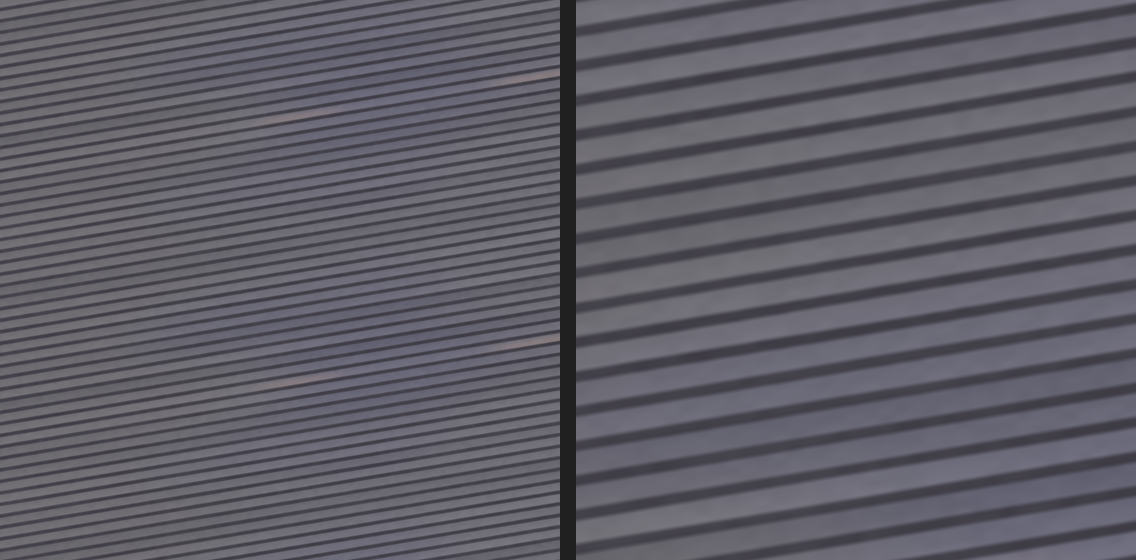
Left: the whole. Right: its middle third, enlarged.
Give the GLSL for this texture, as a Shadertoy shader.

```glsl
// Draws slanted, finely ribbed grey slate with dark grooves, bluish patches and warm streaks.

const float SLOPE = 0.166;          // rise of the ribs across the canvas
const float TILES = 2.115;          // vertical repeats of the wear
const float RIBS_PER_TILE = 23.0;
const float GROOVE_PHASE = 0.18;

const vec3 GROOVE = vec3(0.245, 0.235, 0.27);
const vec3 RIB_SHADE = vec3(0.388, 0.383, 0.412);
const vec3 RIB_LIGHT = vec3(0.458, 0.450, 0.476);
const vec3 BLUE_TINT = vec3(-0.028, -0.024, 0.008);
const vec3 WARM_TINT = vec3(0.075, 0.042, 0.012);

float hash(vec2 p) {
    return fract(sin(dot(p, vec2(127.1, 311.7))) * 43758.545);
}

// Value noise whose rows wrap after the given number of cells.
float noise(vec2 p, float rows) {
    vec2 cell = floor(p);
    vec2 f = fract(p);
    f = f * f * (3.0 - 2.0 * f);
    float low = mod(cell.y, rows);
    float high = mod(cell.y + 1.0, rows);
    float bottom = mix(hash(vec2(cell.x, low)), hash(vec2(cell.x + 1.0, low)), f.x);
    float top = mix(hash(vec2(cell.x, high)), hash(vec2(cell.x + 1.0, high)), f.x);
    return mix(bottom, top, f.y);
}

// Noise that runs along one rib, independent of its neighbours.
float ribNoise(float x, float rib, float frequency) {
    float row = rib + 31.0 * frequency;
    float p = x * frequency + hash(vec2(row, 3.0));
    float f = smoothstep(0.0, 1.0, fract(p));
    return mix(hash(vec2(floor(p), row)), hash(vec2(floor(p) + 1.0, row)), f);
}

// Groove coverage: 1 in the centre of the groove, 0 on the rib.
float grooveMask(float t, float halfWidth, float softness) {
    float d = min(t, 1.0 - t);
    return 1.0 - smoothstep(halfWidth - softness, halfWidth + softness, d);
}

// Warm glints: one strongly worn rib, and weaker ones on a few others.
float warmStreak(float x, float rib) {
    float worn = 1.0 - step(0.5, abs(rib - 11.0));
    float glint = smoothstep(0.43, 0.52, x) * (1.0 - smoothstep(0.56, 0.65, x));
    glint += smoothstep(0.84, 0.93, x);
    float faint = step(0.72, hash(vec2(rib, 9.0)));
    faint *= smoothstep(0.6, 0.95, ribNoise(x, rib, 5.0)) * smoothstep(0.3, 0.8, x);
    return max(worn * glint, 0.5 * faint);
}

void mainImage(out vec4 fragColor, in vec2 fragCoord) {
    vec2 uv = fragCoord / iResolution.xy;
    float tileY = (uv.y - SLOPE * uv.x) * TILES;
    float ribY = tileY * RIBS_PER_TILE + GROOVE_PHASE;
    float rib = mod(floor(ribY), RIBS_PER_TILE);
    float t = fract(ribY);

    // Rib face: lightest just above its groove, with its own tone along the length.
    float tone = 0.6 * hash(vec2(rib, 1.0)) + 0.4 * ribNoise(uv.x, rib, 3.0);
    float light = 0.95 - 0.6 * t + 0.9 * (tone - 0.5);
    vec3 color = mix(RIB_SHADE, RIB_LIGHT, light);

    // Broad tint patches, bluer toward the right.
    float patches = noise(vec2(uv.x * 3.0, tileY * 4.0), 4.0);
    float blue = smoothstep(0.35, 0.9, patches) * smoothstep(0.0, 0.5, uv.x);
    color += BLUE_TINT * blue;
    color.b += 0.014 * (smoothstep(0.1, 0.7, uv.x) - 0.5);
    color += WARM_TINT * warmStreak(uv.x, rib) * smoothstep(0.95, 0.4, t);

    // Grooves, slightly uneven in width and depth.
    float pixel = TILES * RIBS_PER_TILE / iResolution.y;
    float halfWidth = 0.155 + 0.03 * (ribNoise(uv.x, rib, 7.0) - 0.5);
    float groove = grooveMask(t, halfWidth, max(0.09, pixel * 0.7));
    float depth = 0.86 + 0.14 * noise(vec2(uv.x * 9.0, tileY * 12.0), 12.0);
    color = mix(color, GROOVE, groove * depth);

    // Soft surface grain.
    float grain = noise(vec2(uv.x * 110.0, tileY * 90.0), 90.0) - 0.5;
    color += 0.022 * grain;

    fragColor = vec4(clamp(color, 0.0, 1.0), 1.0);
}
```
